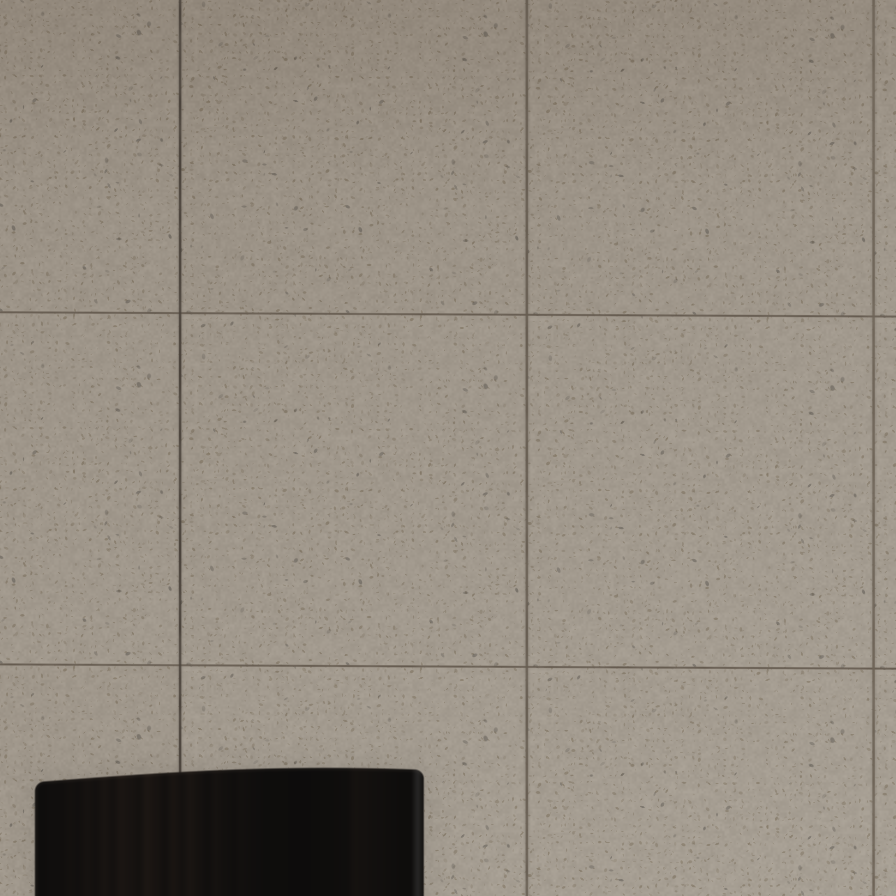
Give the GLSL for this texture, as a three.js fragment shader.

```glsl
varying vec2 vUv;

float hash(vec2 p) {
  p = fract(p * vec2(0.1031, 0.1137));
  p += dot(p, p.yx + 33.33);
  return fract((p.x + p.y) * p.x * 97.3);
}

float noise(vec2 p) {
  vec2 i = floor(p), f = fract(p);
  f = f * f * (3.0 - 2.0 * f);
  return mix(mix(hash(i), hash(i + vec2(1.0, 0.0)), f.x),
             mix(hash(i + vec2(0.0, 1.0)), hash(i + 1.0), f.x), f.y);
}

// One randomly turned chip per cell; local runs from 0 to 1 across a tile
float chips(vec2 local, float cells, float density) {
  vec2 id = floor(local * cells);
  vec2 jitter = vec2(hash(id + 11.0), hash(id + 47.0)) - 0.5;
  vec2 q = fract(local * cells) - 0.5 - 0.45 * jitter;
  float angle = 6.2832 * hash(id + 83.0);
  float c = cos(angle), s = sin(angle);
  q = mat2(c, -s, s, c) * q;
  q.y *= 1.3 + 1.2 * hash(id + 131.0);
  float radius = mix(0.12, 0.27, hash(id + 173.0));
  float shape = 1.0 - smoothstep(radius - 0.1, radius + 0.1, length(q));
  return shape * step(hash(id + 211.0), density) * mix(0.35, 1.0, hash(id + 251.0));
}

float joint(float distance, float halfWidth) {
  return 1.0 - smoothstep(halfWidth - 0.0009, halfWidth + 0.0009, distance);
}

vec3 wall(vec2 uv) {
  // Tile grid, with rows dipping slightly to the right
  vec2 pitch = vec2(0.387, 0.393);
  vec2 grid = (uv - vec2(0.201, 0.2585 - 0.0048 * uv.x)) / pitch;
  vec2 local = fract(grid);
  vec2 tile = floor(grid);
  vec2 edge = min(local, 1.0 - local) * pitch;

  // Light falls from the lower right towards the upper left
  float light = 0.69 - 0.42 * (uv.y - 0.5) + 0.22 * (uv.x - 0.5);
  light -= 0.3 * smoothstep(0.75, 1.0, uv.y);
  light += 0.12 * (hash(tile + 7.0) - 0.5);
  vec3 color = mix(vec3(0.565, 0.525, 0.475), vec3(0.655, 0.625, 0.58), clamp(light, 0.0, 1.0));

  // Fine grain, pale mottling and tan chips
  color += 0.03 * (noise(local * 150.0) - 0.5);
  color += 0.022 * (noise(local * 62.0 + 19.0) - 0.5);
  vec3 chipColor = color * vec3(0.8, 0.77, 0.71);
  color = mix(color, chipColor, 0.75 * chips(local, 41.0, 0.5));
  color = mix(color, chipColor, 0.6 * chips(local + 3.37, 58.0, 0.42));
  color = mix(color, color * 0.72, 0.9 * chips(local + 5.71, 33.0, 0.07));

  // Upright joints fade to the right, level joints are thinner
  vec3 uprightColor = mix(vec3(0.29, 0.26, 0.23), vec3(0.43, 0.39, 0.34), smoothstep(0.2, 0.75, uv.x));
  float wear = 0.8 + 0.2 * noise(uv * 70.0);
  color = mix(color, color * 0.93, 1.0 - smoothstep(0.001, 0.005, edge.x));
  color = mix(color, vec3(0.39, 0.35, 0.305), wear * joint(edge.y, 0.0011));
  return mix(color, uprightColor, wear * joint(edge.x, 0.0014));
}

// Signed distance to the dark drum, a box with an arched, tilted top
float drumDistance(vec2 uv) {
  float u = clamp((uv.x - 0.039) / 0.434, 0.0, 1.0);
  float top = 0.127 + 0.016 * sin(2.1 * u);
  vec2 d = vec2(abs(uv.x - 0.256) - 0.217, uv.y - top) + 0.01;
  return length(max(d, 0.0)) + min(max(d.x, d.y), 0.0) - 0.01;
}

vec3 drumColor(float u, float depth) {
  // Vertical brown sheen with fine streaks
  float sheen = exp(-pow((u - 0.3) / 0.22, 2.0)) + 0.6 * exp(-pow((u - 0.86) / 0.08, 2.0));
  float streaks = noise(vec2(u * 45.0, 3.0));
  vec3 color = vec3(0.05, 0.047, 0.045) + vec3(0.045, 0.031, 0.022) * sheen * (0.5 + streaks);
  color += 0.09 * smoothstep(0.965, 0.985, u) * (1.0 - smoothstep(0.985, 1.0, u));
  return color + vec3(0.04, 0.035, 0.03) * (1.0 - smoothstep(0.0, 0.005, depth));
}

void main() {
  vec3 color = wall(vUv);
  float d = drumDistance(vUv);
  color *= 1.0 - 0.06 * exp(-max(d, 0.0) * 70.0);
  float cover = 1.0 - smoothstep(-0.0014, 0.0014, d);
  color = mix(color, drumColor((vUv.x - 0.039) / 0.434, -d), cover);
  gl_FragColor = vec4(color, 1.0);
}
```
